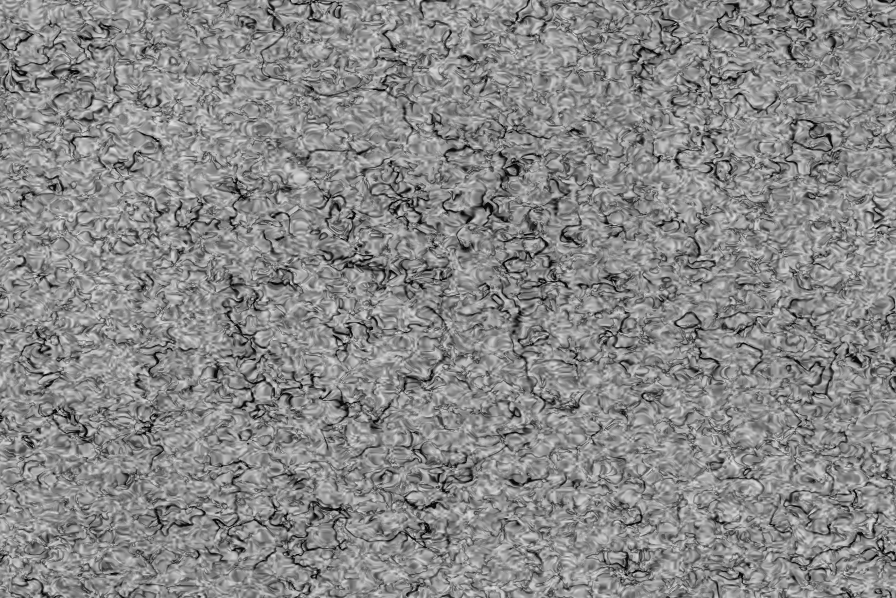
Reproduce this texture procedurally as a WebGL 2 fragment shader.

```glsl
#version 300 es
precision highp float;

#define BASE_TONE 0.61
#define GRAIN_SCALE 215.0
#define GRAIN_CONTRAST 0.54
#define WEB_SCALE 82.0
#define WEB_DEPTH 0.25
#define CREASE_SCALE 36.0
#define CREASE_DEPTH 0.42
#define CRACK_SCALE 5.0
#define CRACK_DEPTH 0.36
#define LINE_WIDTH 0.0037
#define STRETCH vec2(0.86, 1.12)

uniform vec2 u_resolution;
out vec4 fragColor;

float hash(vec2 p) {
    return fract(sin(dot(p, vec2(127.1, 311.7))) * 43758.5453);
}

float valueNoise(vec2 p) {
    vec2 cell = floor(p);
    vec2 f = fract(p);
    f = f * f * (3.0 - 2.0 * f);
    float low = mix(hash(cell), hash(cell + vec2(1.0, 0.0)), f.x);
    float high = mix(hash(cell + vec2(0.0, 1.0)), hash(cell + vec2(1.0, 1.0)), f.x);
    return mix(low, high, f.y);
}

// Rotated octaves hide the lattice directions
float roughNoise(vec2 p) {
    const mat2 turn = mat2(0.8, 0.6, -0.6, 0.8);
    float sum = 0.0;
    float weight = 0.6;
    for (int i = 0; i < 3; i++) {
        sum += weight * valueNoise(p);
        p = turn * p * 2.03 + 17.3;
        weight *= 0.45;
    }
    return sum / 0.992;
}

vec2 warp(vec2 p, float scale, float amount) {
    vec2 q = p * scale;
    return p + amount * (vec2(valueNoise(q + 3.7), valueNoise(q + 61.2)) - 0.5);
}

// Thin line along the middle level of the noise, of even width
float contour(vec2 p, float scale, float width) {
    vec2 q = p * scale;
    float e = 0.12;
    float height = roughNoise(q);
    vec2 slope = vec2(roughNoise(q + vec2(e, 0.0)), roughNoise(q + vec2(0.0, e))) - height;
    float steepness = length(slope) / e;
    float distanceToLine = abs(height - 0.5) / (max(steepness, 0.15) * scale);
    return 1.0 - smoothstep(0.0, max(width, 1.2 / u_resolution.y), distanceToLine);
}

void main() {
    vec2 p = gl_FragCoord.xy / u_resolution.y;
    vec2 surface = warp(p * STRETCH, 55.0, 0.012);

    // Fine light and dark grain
    float grain = 0.72 * valueNoise(surface * GRAIN_SCALE)
                + 0.28 * valueNoise(surface.yx * GRAIN_SCALE * 0.45 + 9.1);
    float tone = BASE_TONE + GRAIN_CONTRAST * (grain - 0.5);

    // Faint web of tiny wrinkles
    float webMask = mix(0.3, 1.0, smoothstep(0.35, 0.65, valueNoise(surface * 40.0 + 31.0)));
    tone -= WEB_DEPTH * webMask * contour(surface + 5.3, WEB_SCALE, LINE_WIDTH * 0.85);

    // Short dark creases, broken up and gathered in loose clusters
    float cluster = 0.65 * valueNoise(surface * 27.0 + 71.0) + 0.35 * valueNoise(surface * 7.0 + 13.0);
    float creaseMask = smoothstep(0.45, 0.68, cluster);
    tone -= CREASE_DEPTH * creaseMask * contour(surface + 2.9, CREASE_SCALE, LINE_WIDTH);

    // A few long ragged cracks
    vec2 ragged = warp(surface, 24.0, 0.03);
    float crackMask = smoothstep(0.6, 0.72, valueNoise(p * 4.5 + 44.0));
    crackMask *= smoothstep(0.25, 0.5, valueNoise(p * 30.0 + 8.0));
    tone -= CRACK_DEPTH * crackMask * contour(ragged + 1.7, CRACK_SCALE, LINE_WIDTH * 1.2);

    // Slow drift of tone across the sheet
    tone += 0.05 * (valueNoise(p * 5.0 + 90.0) - 0.5);

    fragColor = vec4(vec3(clamp(tone, 0.04, 0.95)), 1.0);
}
```
